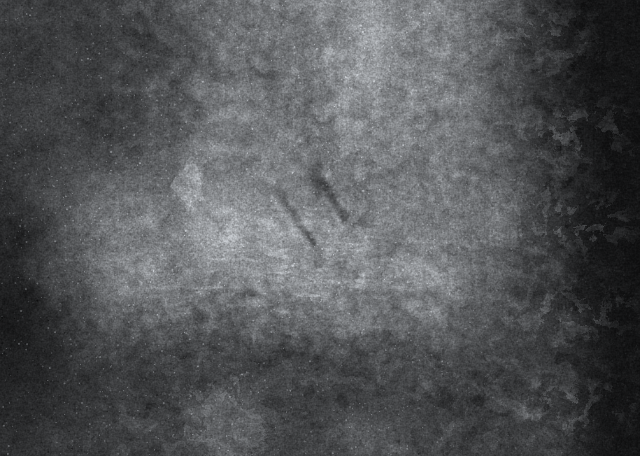
A WebGL 1 fragment shader for this texture:

```glsl
precision highp float;
// A worn, dark plaster wall lit by a broad pale pool left of the right edge.
// Soft tone fields set the light; warped gradient noise adds mottling, peeling
// flakes and grain; short tapered strokes cut the central gouges.

uniform vec2 u_resolution;

vec2 hash2(vec2 c) {
  vec2 s = vec2(dot(c, vec2(127.1, 311.7)), dot(c, vec2(269.5, 183.3)));
  return fract(sin(s) * 43758.55);
}

float gradientNoise(vec2 p) {
  vec2 i = floor(p), f = fract(p);
  vec2 u = f * f * f * (f * (f * 6.0 - 15.0) + 10.0);
  float a = dot(hash2(i) * 2.0 - 1.0, f);
  float b = dot(hash2(i + vec2(1, 0)) * 2.0 - 1.0, f - vec2(1, 0));
  float c = dot(hash2(i + vec2(0, 1)) * 2.0 - 1.0, f - vec2(0, 1));
  float d = dot(hash2(i + vec2(1, 1)) * 2.0 - 1.0, f - vec2(1, 1));
  return mix(mix(a, b, u.x), mix(c, d, u.x), u.y);
}

float fbm(vec2 p) {
  float sum = 0.0, amp = 0.6;
  for (int i = 0; i < 5; i++) {
    sum += amp * gradientNoise(p);
    p = mat2(1.6, 1.2, -1.2, 1.6) * p + 7.3;
    amp *= 0.55;
  }
  return sum;
}

float glow(vec2 p, vec2 centre, vec2 radius) {
  vec2 d = (p - centre) / radius;
  return exp(-dot(d, d));
}

// Ragged island of paint whose rim is displaced by "rough".
float flake(vec2 p, vec2 centre, vec2 radius, float rough) {
  return 1.0 - smoothstep(0.75, 1.05, length((p - centre) / radius) + rough);
}

// Capsule that deepens from a to b.
float stroke(vec2 p, vec2 a, vec2 b, float width) {
  vec2 ab = b - a;
  float t = clamp(dot(p - a, ab) / dot(ab, ab), 0.0, 1.0);
  return (0.35 + 0.65 * t) * (1.0 - smoothstep(0.0, width, length(p - a - ab * t)));
}

void main() {
  vec2 p = gl_FragCoord.xy / u_resolution.y;
  float broad = fbm(p * 4.0 + 3.0);
  float mottle = fbm(p * 11.0 + 20.0);
  float fine = fbm(p * 38.0 + 9.0);
  vec2 w = p + 0.09 * vec2(broad, fbm(p * 5.0 + 40.0)) + 0.04 * vec2(mottle, fine);

  // Main pool of light and the dark borders
  float left = mix(0.23, 0.40, smoothstep(0.5, 0.8, w.y));
  float pool = smoothstep(left - 0.19, left + 0.16, w.x)
             * (1.0 - smoothstep(0.97, 1.20, w.x)) * smoothstep(0.18, 0.40, w.y);
  float v = mix(0.232, 0.475, pool);
  v -= 0.11 * glow(w, vec2(0.0, 0.22), vec2(0.18, 0.22));
  v -= 0.06 * glow(w, vec2(0.0, 0.48), vec2(0.10, 0.16));
  v += 0.05 * glow(w, vec2(0.18, 0.56), vec2(0.14, 0.12));
  v += 0.07 * glow(w, vec2(0.28, 0.40), vec2(0.10, 0.07));
  v += 0.07 * glow(w, vec2(0.50, 0.50), vec2(0.18, 0.12));
  v += 0.07 * glow(w, vec2(0.80, 0.90), vec2(0.16, 0.20));
  v += 0.05 * glow(w, vec2(0.78, 0.40), vec2(0.20, 0.10));
  v -= 0.04 * glow(w, vec2(0.56, 0.86), vec2(0.14, 0.10));
  v += 0.07 * glow(w, vec2(0.51, 0.07), vec2(0.12, 0.10));
  v += 0.09 * glow(w, vec2(0.83, 0.03), vec2(0.12, 0.07));
  v += 0.06 * glow(w, vec2(0.92, 0.23), vec2(0.14, 0.09));
  v *= 1.0 - 0.66 * smoothstep(1.19, 1.38, w.x + 0.07 * p.y);

  // Cloudy mottling, then small crisp chips of lighter and darker plaster
  v *= 1.0 + 0.24 * broad + 0.36 * mottle + 0.42 * fine;
  float inside = smoothstep(0.05, 0.35, p.x) * (1.0 - smoothstep(1.22, 1.36, p.x));
  float peel = fbm(p * vec2(17.0, 21.0) + 61.0) + 0.15 * fine;
  v += 0.042 * smoothstep(0.10, 0.14, peel) * inside;
  v -= 0.040 * smoothstep(0.15, 0.21, -peel) * inside;

  // Stacked clusters of pale flakes down the right side
  float chips = smoothstep(0.02, 0.08, fbm(w * vec2(19.0, 29.0) + 80.0) + 0.2 * fine);
  chips *= 0.75 + 1.4 * fine + 0.8 * mottle;
  for (int i = 0; i < 5; i++) {
    float k = float(i);
    vec2 c = vec2(1.18 + 0.09 * min(k, 1.0) - 0.005 * k, 0.91 - 0.2 * k);
    v += 0.13 * chips * glow(p, c, vec2(0.13, 0.065));
  }

  // Larger pale islands, eaten away at the rim
  float rough = 2.2 * mottle + 2.2 * fine;
  v += 0.13 * flake(p, vec2(0.418, 0.602), vec2(0.029 - 0.15 * (p.y - 0.602), 0.060), rough * 0.45);
  v += 0.08 * flake(p, vec2(0.480, 0.500), vec2(0.080, 0.075), rough);
  v += 0.07 * flake(p, vec2(0.265, 0.395), vec2(0.075, 0.065), rough);
  v += 0.10 * flake(p, vec2(0.505, 0.065), vec2(0.085, 0.080), rough);
  v += 0.09 * flake(p, vec2(1.115, 0.525), vec2(0.055, 0.065), rough);
  v += 0.07 * flake(p, vec2(0.815, 0.930), vec2(0.045, 0.120), rough);

  // Gouges with lit rims, their smudge and the pale scrape beneath
  vec2 s = p + 0.014 * vec2(fine, mottle);
  for (int i = 0; i < 2; i++) {
    float k = float(i);
    vec2 a = mix(vec2(0.605, 0.585), vec2(0.705, 0.600), k);
    vec2 b = mix(vec2(0.687, 0.467), vec2(0.757, 0.520), k);
    v -= 0.20 * stroke(s, a, b, 0.015);
    v += 0.09 * stroke(s + vec2(0.013, 0.009), a, b, 0.013);
  }
  v -= 0.12 * glow(s, vec2(0.698, 0.595), vec2(0.022, 0.045));
  v += 0.12 * stroke(s, vec2(0.645, 0.386), vec2(0.770, 0.378), 0.010);
  float scrape = smoothstep(0.12, 0.30, gradientNoise(s * vec2(17.0, 80.0)));
  v += 0.10 * scrape * glow(p, vec2(0.64, 0.40), vec2(0.32, 0.13));

  // Sandy grain, scattered bright specks and dark pits
  float grain = gradientNoise(p * 150.0) + 1.2 * gradientNoise(p * 260.0 + 5.0);
  v += grain * (0.025 + 0.19 * v);
  for (int i = 0; i < 2; i++) {
    float k = float(i);
    vec2 q = p * (80.0 + 37.0 * k) + 31.0 * k;
    vec2 seed = hash2(floor(q) + 17.0);
    float speck = length(fract(q) - 0.25 - 0.5 * hash2(floor(q)));
    speck = step(0.86, seed.x) * (1.0 - smoothstep(0.08, 0.25, speck));
    v += (seed.y - 0.25) * 0.28 * speck * (1.0 - 0.7 * smoothstep(0.8, 1.3, p.x));
  }

  v = clamp(v, 0.055, 0.80);
  gl_FragColor = vec4(v * vec3(0.98, 1.0, 1.02) + vec3(0.0, 0.0, 0.002), 1.0);
}
```
